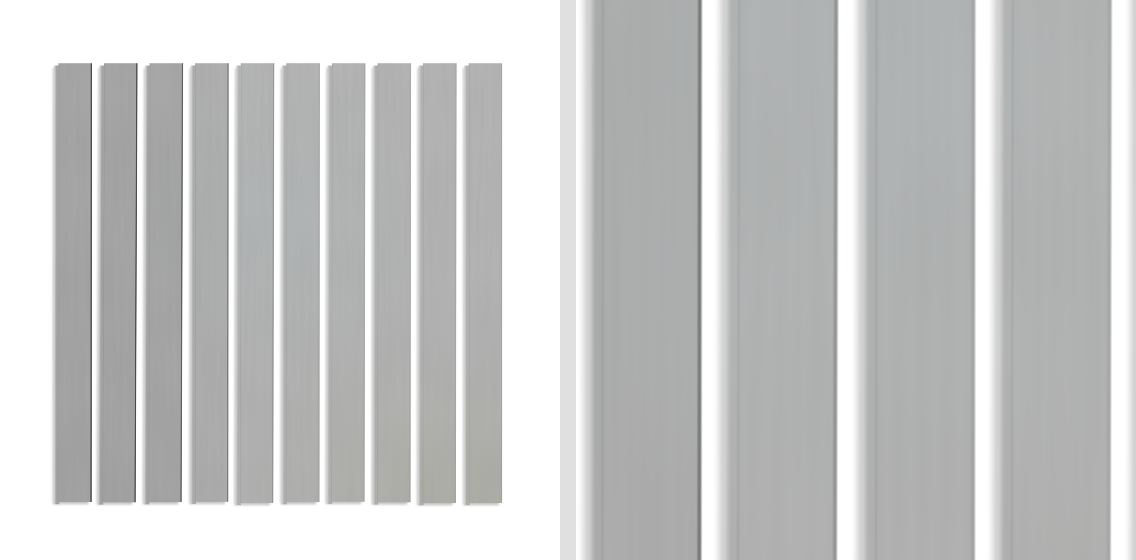
Left, the full canvas; right, a detail of the centre.
Reproduce this pattern procedurally as a three.js fragment shader.

```glsl
// Ten tall grey slats in a row on white, each with a pale bevelled left lip,
// a soft shadow to the lower left and a dark right edge that fades across the row.
// A loop layers box masks per slat; wrapping gradient noise adds faint grain.

varying vec2 vUv;

const int SLATS = 10;
const float PITCH = 0.0814;
const float FIRST_LEFT = 0.0965;
const float SLAT_WIDTH = 0.0677;
const float LIP_WIDTH = 0.0078;
const float TOP = 0.887;
const float BOTTOM = 0.103;
const float LIP_DROP = 0.004;
const float EDGE_SOFT = 0.001;

float hash(vec2 p) {
  return fract(sin(dot(p, vec2(127.1, 311.7))) * 43758.5);
}

vec2 gradientAt(vec2 cell, vec2 period) {
  float angle = 6.2832 * hash(mod(cell, period));
  return vec2(cos(angle), sin(angle));
}

// Gradient noise that repeats after a whole number of cells
float gradientNoise(vec2 p, vec2 period) {
  vec2 c = floor(p);
  vec2 f = p - c;
  vec2 w = f * f * f * (f * (f * 6.0 - 15.0) + 10.0);
  vec2 e = vec2(1.0, 0.0);
  float a = dot(gradientAt(c, period), f);
  float b = dot(gradientAt(c + e.xy, period), f - e.xy);
  float d = dot(gradientAt(c + e.yx, period), f - e.yx);
  float g = dot(gradientAt(c + e.xx, period), f - e.xx);
  return mix(mix(a, b, w.x), mix(d, g, w.x), w.y);
}

float tiledNoise(vec2 uv, vec2 cells) {
  return gradientNoise(uv * cells, cells);
}

float boxMask(vec2 p, vec2 lo, vec2 hi, float soft) {
  vec2 m = smoothstep(lo - soft, lo + soft, p)
         * (1.0 - smoothstep(hi - soft, hi + soft, p));
  return m.x * m.y;
}

float lineMask(float x, float center, float halfWidth) {
  return 1.0 - smoothstep(0.0, halfWidth, abs(x - center));
}

// Flat grey that lightens to the right, cool mid-row and warm at the lower right
vec3 slatTone(float index, vec2 uv) {
  float grey = mix(0.637, 0.692, smoothstep(1.5, 4.0, index));
  grey += 0.014 * (uv.y - 0.5);
  grey += 0.012 * tiledNoise(uv, vec2(140.0, 5.0));
  grey += 0.012 * tiledNoise(uv, vec2(11.0, 9.0));
  float warm = (1.0 - smoothstep(0.1, 0.42, uv.y)) * smoothstep(0.4, 0.8, uv.x);
  float cool = 1.0 - smoothstep(0.05, 0.3, distance(uv, vec2(0.5, 0.62)));
  return vec3(grey) + warm * vec3(-0.012, -0.012, -0.034)
                    + cool * vec3(-0.006, 0.004, 0.005);
}

vec3 drawSlat(vec3 under, vec2 uv, float index) {
  // Slight lean and uneven lower end
  float lean = 0.006 * hash(vec2(index, 3.0)) * (1.0 - index / 12.0);
  float foot = BOTTOM + 0.003 * (hash(vec2(index, 8.0)) - 0.5);
  float left = FIRST_LEFT + index * PITCH - lean * (TOP - uv.y);
  vec2 p = vec2(uv.x - left, uv.y);

  // Soft shadow to the left and below
  float shadow = boxMask(p, vec2(-0.002, foot - 0.004),
                         vec2(SLAT_WIDTH - 0.006, TOP - 0.008), 0.0045);
  vec3 color = mix(under, vec3(0.77), shadow);

  // Bevelled lip, set a little lower than the face
  vec3 tone = slatTone(index, uv);
  float lip = boxMask(p, vec2(0.0, foot - LIP_DROP),
                      vec2(LIP_WIDTH + 0.002, TOP - LIP_DROP), EDGE_SOFT);
  vec3 lipTone = mix(vec3(0.83), tone, smoothstep(0.0, 0.005, p.x));
  color = mix(color, lipTone, lip);

  // Main face with a faint groove beside the lip
  float face = boxMask(p, vec2(LIP_WIDTH, foot), vec2(SLAT_WIDTH, TOP), EDGE_SOFT);
  float groove = lineMask(p.x, LIP_WIDTH + 0.001, 0.0016);
  vec3 faceTone = tone - 0.035 * groove;

  // Dark right side, strongest on the first slats
  float depth = 1.0 - smoothstep(0.0, 5.5, index);
  float side = smoothstep(-0.0032, -0.0014, p.x - SLAT_WIDTH);
  faceTone = mix(faceTone, vec3(0.22, 0.23, 0.22), side * mix(0.08, 0.9, depth));
  return mix(color, faceTone, face);
}

void main() {
  vec3 color = vec3(1.0);
  for (int i = 0; i < SLATS; i++) {
    color = drawSlat(color, vUv, float(i));
  }
  gl_FragColor = vec4(color, 1.0);
}
```
